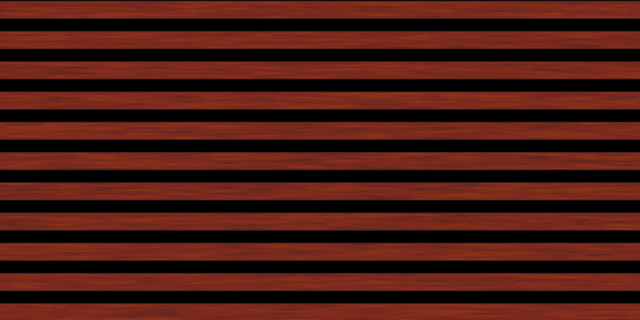
Give the GLSL for this pattern, as a WebGL 1 fragment shader.

```glsl
precision highp float;

uniform vec2 u_resolution;

#define SLATS 10.58                     // slat periods over the canvas height
#define TOP_OFFSET 0.325                // centre of the top slat, in periods
#define SLAT_HALF 0.303                 // half the slat height, in periods
#define RIM_WIDTH 0.05                  // worn edge, in periods
#define GRAIN_SCALE vec2(8.0, 15.0)     // streaks per height, per period
#define GRAIN_CONTRAST 1.25
#define WOOD_DARK vec3(0.39, 0.15, 0.115)
#define WOOD_MID vec3(0.475, 0.162, 0.11)
#define WOOD_LIGHT vec3(0.555, 0.195, 0.115)
#define RIM_COLOR vec3(0.23, 0.12, 0.095)

// Sine-free hash of a lattice point
float hash(vec2 p) {
  vec3 q = fract(vec3(p.xyx) * 0.1031);
  q += dot(q, q.yzx + 33.33);
  return fract((q.x + q.y) * q.z);
}

float valueNoise(vec2 p) {
  vec2 cell = floor(p);
  vec2 f = fract(p);
  f = f * f * (3.0 - 2.0 * f);
  float low = mix(hash(cell), hash(cell + vec2(1.0, 0.0)), f.x);
  float high = mix(hash(cell + vec2(0.0, 1.0)), hash(cell + vec2(1.0)), f.x);
  return mix(low, high, f.y);
}

// Long streaks layered with shorter, finer fibres
float woodGrain(vec2 p) {
  float sum = 0.0;
  float weight = 0.5;
  for (int i = 0; i < 3; i++) {
    sum += weight * valueNoise(p);
    p = p * vec2(2.3, 1.45) + vec2(17.3, 41.7);
    weight *= 0.6;
  }
  return sum / 0.98;
}

vec3 woodColor(vec2 p, float slat) {
  vec2 origin = vec2(hash(vec2(slat, 3.0)), hash(vec2(slat, 8.0))) * 60.0;
  float grain = woodGrain(p * GRAIN_SCALE + origin);
  float tone = (grain - 0.5) * GRAIN_CONTRAST;
  tone += 0.12 * (valueNoise(vec2(p.x * 2.0, slat * 5.0)) - 0.5);
  vec3 color = mix(WOOD_MID, WOOD_LIGHT, smoothstep(-0.12, 0.45, tone));
  return mix(color, WOOD_DARK, smoothstep(0.1, 0.45, -tone));
}

void main() {
  vec2 uv = gl_FragCoord.xy / u_resolution.y;

  // Rows are counted downward from the top slat
  float row = (1.0 - uv.y) * SLATS - TOP_OFFSET;
  float slat = floor(row + 0.5);
  float offset = row - slat;
  float inside = SLAT_HALF - abs(offset);

  // Wood face with a dull rim
  vec3 color = woodColor(vec2(uv.x, offset), slat);
  color = mix(RIM_COLOR, color, smoothstep(0.0, RIM_WIDTH, inside));

  // Black gaps with smoothed edges
  float pixel = SLATS / u_resolution.y;
  float coverage = smoothstep(-0.7 * pixel, 0.7 * pixel, inside);
  gl_FragColor = vec4(color * coverage, 1.0);
}
```
